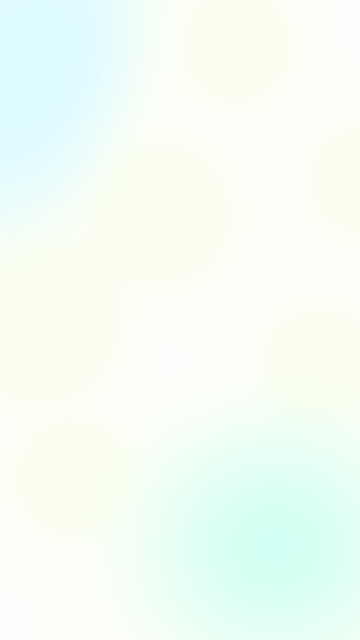
Reproduce this background procedurally as a Shadertoy shader.

```glsl
// A pale, airy backdrop: a sky-blue glow at the upper left and a mint glow at
// the lower right over ivory, with faint lime discs and white patches.
// Each part is a soft radial falloff mixed over the base colour.

// Bell-shaped falloff around a centre, stretched by the two radii
float glow(vec2 p, vec2 centre, vec2 radii) {
    vec2 d = (p - centre) / radii;
    return exp(-dot(d, d));
}

// Disc with a wide soft rim
float softDisc(vec2 p, vec2 centre, float radius) {
    return 1.0 - smoothstep(0.55, 1.15, length(p - centre) / radius);
}

// Turn a vector by an angle
vec2 rotate(vec2 p, float angle) {
    float c = cos(angle), s = sin(angle);
    return vec2(c * p.x - s * p.y, s * p.x + c * p.y);
}

void mainImage(out vec4 fragColor, in vec2 fragCoord) {
    // x runs 0..1, y runs 0..16/9 from the lower left
    vec2 p = fragCoord / iResolution.xy * vec2(1.0, 16.0 / 9.0);

    vec3 ivory = vec3(0.988, 1.0, 0.968);
    vec3 lime = vec3(0.980, 1.0, 0.932);
    vec3 white = vec3(0.996, 1.0, 0.990);
    vec3 sky = vec3(0.868, 0.982, 1.0);
    vec3 mint = vec3(0.822, 1.0, 0.952);

    // White patches: upper right corner, middle, lower left corner
    vec3 color = ivory;
    color = mix(color, white, glow(p, vec2(1.0, 1.72), vec2(0.20, 0.28)));
    color = mix(color, white, 0.9 * glow(p, vec2(0.47, 0.78), vec2(0.24, 0.18)));
    color = mix(color, white, glow(p, vec2(0.0, 0.06), vec2(0.24, 0.22)));

    // Lime discs: centre in xy, radius in z
    vec3 discs[6] = vec3[6](
        vec3(0.66, 1.65, 0.18), vec3(0.44, 1.18, 0.23),
        vec3(1.02, 1.28, 0.18), vec3(0.12, 0.89, 0.27),
        vec3(0.21, 0.45, 0.19), vec3(0.89, 0.76, 0.19));
    for (int i = 0; i < 6; i++) {
        color = mix(color, lime, 0.85 * softDisc(p, discs[i].xy, discs[i].z));
    }

    // Sky glow, leaning down towards the left edge, with a flat core
    vec2 skyOffset = rotate(p - vec2(0.08, 1.60), 0.35);
    float skyAmount = 1.0 - smoothstep(0.25, 1.0, length(skyOffset / vec2(0.40, 0.66)));
    color = mix(color, sky, skyAmount);

    // Mint glow, with a gentler skirt
    float mintDistance = length((p - vec2(0.765, 0.26)) / vec2(0.56, 0.51));
    color = mix(color, mint, 1.0 - smoothstep(0.0, 1.0, mintDistance));

    fragColor = vec4(color, 1.0);
}
```
